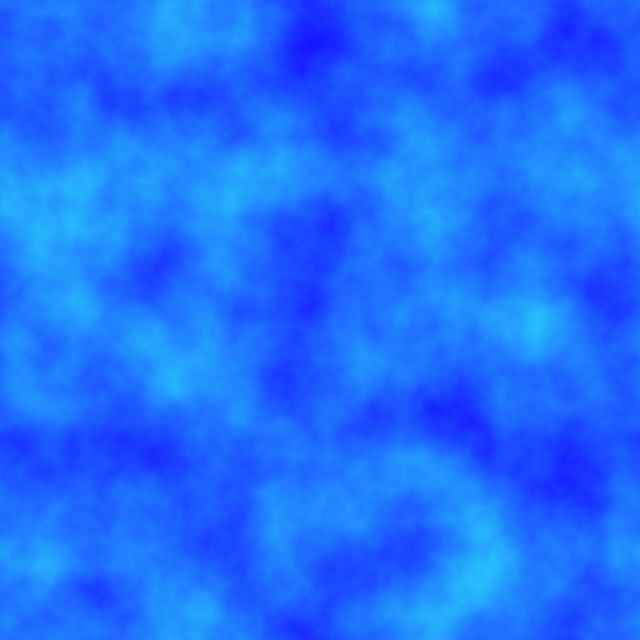
Give the GLSL for this texture, as a Shadertoy shader.

```glsl
const vec3 DEEP_BLUE = vec3(0.085, 0.09, 1.0);
const vec3 SKY_BLUE = vec3(0.155, 0.78, 0.985);
const float BASE_CELLS = 5.0;   // whole cells across the canvas
const int OCTAVES = 6;
const float GAIN = 0.5;
const float CONTRAST = 0.65;
const float BALANCE = 0.5;      // blend of the two blues at zero noise
const uint SEED = 7919u;
const float TAU = 6.28318;

// Integer hash of a lattice point and octave, from 0 to 1
float hash(vec2 cell, int octave) {
    uint h = uint(cell.x) + uint(cell.y) * 1031u + uint(octave) * 52361u;
    h += SEED * 4099u;
    h = (h ^ (h >> 16)) * 0x7feb352du;
    h = (h ^ (h >> 15)) * 0x846ca68bu;
    h ^= h >> 16;
    return float(h >> 8) / exp2(24.0);
}

// Ramp of one lattice corner, wrapped to the period
float cornerRamp(vec2 cell, vec2 corner, vec2 local, float period, int octave) {
    float angle = TAU * hash(mod(cell + corner, period), octave);
    return dot(vec2(cos(angle), sin(angle)), local - corner);
}

float gradientNoise(vec2 p, float period, int octave) {
    vec2 cell = floor(p);
    vec2 f = p - cell;
    vec2 fade = f * f * f * (f * (f * 6.0 - 15.0) + 10.0);
    float a = cornerRamp(cell, vec2(0, 0), f, period, octave);
    float b = cornerRamp(cell, vec2(1, 0), f, period, octave);
    float c = cornerRamp(cell, vec2(0, 1), f, period, octave);
    float d = cornerRamp(cell, vec2(1, 1), f, period, octave);
    return mix(mix(a, b, fade.x), mix(c, d, fade.x), fade.y);
}

// Sum of octaves, each with twice the cells of the last
float cloudNoise(vec2 uv) {
    float sum = 0.0;
    float amplitude = 1.0;
    float period = BASE_CELLS;
    for (int i = 0; i < OCTAVES; i++) {
        sum += amplitude * gradientNoise(uv * period, period, i);
        amplitude *= GAIN;
        period *= 2.0;
    }
    return sum;
}

void mainImage(out vec4 fragColor, in vec2 fragCoord) {
    vec2 uv = fragCoord / iResolution.xy;
    float tone = clamp(BALANCE + CONTRAST * cloudNoise(uv), 0.0, 1.0);
    fragColor = vec4(mix(DEEP_BLUE, SKY_BLUE, tone), 1.0);
}
```
